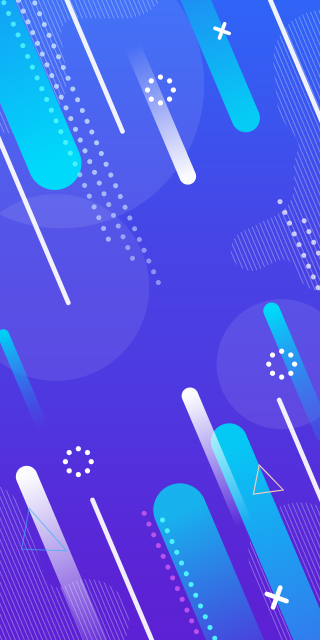
Give the GLSL for this background, as a WebGL 1 fragment shader.

```glsl
precision highp float;
// Abstract poster: a blue to violet gradient with pale discs, hatched blobs,
// slanted gradient capsules, dotted rows and small ornaments.
// Laid out on a canvas 384 units wide and 768 tall, with y pointing down.
uniform vec2 u_resolution;

const vec2 SLANT = vec2(0.390, 0.921);      // shared direction of bars and hatching
const vec2 DOT_STEP = vec2(5.7, 12.9);      // distance between dots of a row
const vec3 WHITE = vec3(1.0);
const vec3 CYAN = vec3(0.0, 0.85, 0.98);
const vec3 BLUE = vec3(0.20, 0.47, 0.93);

// Antialiased coverage of a signed distance
float cover(float d) {
  return clamp(0.5 - d * u_resolution.x / 384.0, 0.0, 1.0);
}

float segment(vec2 p, vec2 a, vec2 b) {
  vec2 pa = p - a, ba = b - a;
  return length(pa - ba * clamp(dot(pa, ba) / dot(ba, ba), 0.0, 1.0));
}

float smoothUnion(float a, float b, float k) {
  float h = clamp(0.5 + 0.5 * (b - a) / k, 0.0, 1.0);
  return mix(b, a, h) - k * h * (1.0 - h);
}

// Slanted capsule whose colour and opacity change along its length
vec3 bar(vec3 col, vec2 p, vec2 start, float len, float r, vec4 head, vec4 tail) {
  float t = dot(p - start, SLANT);
  float d = length(p - start - SLANT * clamp(t, 0.0, len)) - r;
  vec4 ink = mix(head, tail, clamp(t / len, 0.0, 1.0));
  return mix(col, ink.rgb, ink.a * cover(d));
}

vec3 line(vec3 col, vec2 p, vec2 start, float len) {
  return bar(col, p, start, len, 2.8, vec4(WHITE, 0.92), vec4(WHITE, 0.92));
}

// Row of evenly spaced dots beginning at start
float dotRow(vec2 p, vec2 start, float last) {
  vec2 q = p - start;
  float k = clamp(floor(dot(q, DOT_STEP) / dot(DOT_STEP, DOT_STEP) + 0.5), 0.0, last);
  return cover(length(q - k * DOT_STEP) - 3.0);
}

// Eight dots on a circle, by folding the angle
float dotRing(vec2 q) {
  float a = mod(atan(q.y, q.x) + 0.3927, 0.7854) - 0.3927;
  return cover(length(length(q) * vec2(cos(a), sin(a)) - vec2(15.5, 0.0)) - 3.1);
}

float plusSign(vec2 q, float arm, float r) {
  q = abs(mat2(0.94, -0.34, 0.34, 0.94) * q);
  if (q.y > q.x) q = q.yx;
  return cover(length(vec2(max(q.x - arm, 0.0), q.y)) - r);
}

float triangle(vec2 p, vec2 a, vec2 b, vec2 c) {
  return cover(min(segment(p, a, b), min(segment(p, b, c), segment(p, c, a))) - 0.7);
}

// Blobs that hold the hatching
float blobs(vec2 p) {
  float topLeft = smoothUnion(segment(p, vec2(0.0, -10.0), vec2(15.0, 95.0)) - 65.0,
                              segment(p, vec2(60.0, -30.0), vec2(150.0, -30.0)) - 52.0, 25.0);
  float right = smoothUnion(segment(p, vec2(388.0, 72.0), vec2(392.0, 115.0)) - 60.0,
                            segment(p, vec2(388.0, 200.0), vec2(388.0, 315.0)) - 35.0, 25.0);
  right = smoothUnion(right, segment(p, vec2(302.0, 300.0), vec2(375.0, 265.0)) - 25.0, 25.0);
  float lowLeft = smoothUnion(segment(p, vec2(-20.0, 630.0), vec2(15.0, 730.0)) - 50.0,
                              length(p - vec2(105.0, 745.0)) - 50.0, 25.0);
  float lowRight = segment(p, vec2(360.0, 665.0), vec2(395.0, 745.0)) - 62.0;
  return min(min(topLeft, right), min(lowLeft, lowRight));
}

void main() {
  vec2 p = gl_FragCoord.xy / u_resolution * vec2(384.0, 768.0);
  p.y = 768.0 - p.y;

  // Background gradient
  vec3 col = mix(vec3(0.18, 0.40, 0.97), vec3(0.29, 0.25, 0.89), smoothstep(-120.0, 400.0, p.y) * 1.1 - 0.1);
  col = mix(col, vec3(0.36, 0.13, 0.83), smoothstep(330.0, 780.0, p.y));

  // Pale discs
  col = mix(col, WHITE, 0.09 * cover(length(p - vec2(73.0, 102.0)) - 172.0));
  col = mix(col, WHITE, 0.08 * cover(length(p - vec2(67.0, 345.0)) - 112.0));
  col = mix(col, WHITE, 0.09 * cover(length(p - vec2(338.0, 437.0)) - 78.0));

  // Hatching
  float across = dot(p, vec2(SLANT.y, -SLANT.x));
  float hatch = cover(abs(mod(across, 5.0) - 2.5) - 0.55);
  col = mix(col, WHITE, 0.32 * hatch * cover(blobs(p)));

  // Wide bars
  col = bar(col, p, vec2(-63.0, -108.0), 330.0, 32.0, vec4(0.12, 0.5, 0.95, 1.0), vec4(CYAN, 1.0));
  col = bar(col, p, vec2(229.0, -14.0), 169.0, 17.0, vec4(0.12, 0.55, 0.95, 1.0), vec4(0.02, 0.80, 0.96, 1.0));
  col = bar(col, p, vec2(216.0, 612.0), 190.0, 32.0, vec4(0.09, 0.70, 0.93, 1.0), vec4(0.29, 0.24, 0.86, 1.0));
  col = bar(col, p, vec2(275.0, 530.0), 285.0, 22.0, vec4(0.02, 0.79, 0.96, 1.0), vec4(BLUE, 0.95));
  col = bar(col, p, vec2(326.0, 373.0), 160.0, 10.0, vec4(CYAN, 1.0), vec4(BLUE, 0.3));
  col = bar(col, p, vec2(4.0, 402.0), 122.0, 7.0, vec4(0.0, 0.80, 0.96, 1.0), vec4(BLUE, 0.0));
  col = bar(col, p, vec2(159.0, 55.0), 170.0, 10.0, vec4(WHITE, 0.0), vec4(WHITE, 0.98));
  col = bar(col, p, vec2(228.0, 475.0), 168.0, 10.0, vec4(WHITE, 0.98), vec4(WHITE, 0.0));
  col = bar(col, p, vec2(32.0, 572.0), 225.0, 13.0, vec4(WHITE, 0.98), vec4(WHITE, 0.05));

  // Thin lines
  col = line(col, p, vec2(76.0, -10.0), 182.0);
  col = line(col, p, vec2(-5.0, 158.0), 223.0);
  col = line(col, p, vec2(321.0, -8.0), 180.0);
  col = line(col, p, vec2(335.0, 480.0), 150.0);
  col = line(col, p, vec2(111.0, 600.0), 200.0);

  // Dotted rows
  float pale = max(dotRow(p, vec2(41.8, 3.6), 26.0), dotRow(p, vec2(22.2, 0.4), 24.0));
  col = mix(col, vec3(0.80, 0.90, 1.0), pale * mix(0.8, 0.5, smoothstep(150.0, 330.0, p.y)));
  vec3 rowInk = mix(vec3(0.35, 1.0, 0.98), vec3(0.75, 0.83, 1.0), smoothstep(185.0, 230.0, p.y));
  col = mix(col, rowInk, 0.75 * dotRow(p, vec2(4.6, 3.2), 22.0));
  col = mix(col, WHITE, 0.7 * max(dotRow(p, vec2(336.0, 242.0), 9.0), dotRow(p, vec2(365.0, 265.0), 8.0)));
  col = mix(col, vec3(0.72, 0.32, 0.92), dotRow(p, vec2(173.0, 616.0), 11.0));
  col = mix(col, vec3(0.30, 0.95, 1.0), dotRow(p, vec2(195.0, 624.0), 11.0));

  // Rings, plus signs and triangles
  float rings = max(dotRing(p - vec2(192.5, 108.0)), max(dotRing(p - vec2(338.0, 437.0)), dotRing(p - vec2(94.0, 554.0))));
  float signs = max(plusSign(p - vec2(266.5, 37.0), 9.0, 2.2), plusSign(p - vec2(332.0, 717.0), 12.5, 2.8));
  col = mix(col, WHITE, max(rings, signs));
  col = mix(col, vec3(0.95, 0.80, 0.72), triangle(p, vec2(311.0, 558.0), vec2(340.0, 588.0), vec2(304.0, 593.0)));
  col = mix(col, vec3(0.2, 0.7, 0.95), 0.6 * triangle(p, vec2(35.0, 610.0), vec2(80.0, 661.0), vec2(26.0, 659.0)));

  gl_FragColor = vec4(col, 1.0);
}
```
